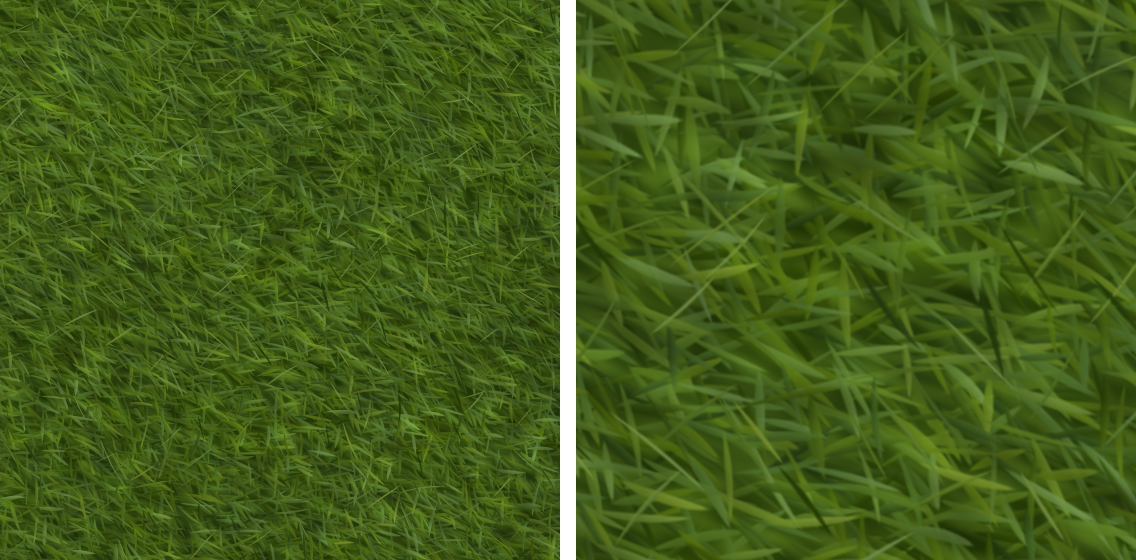
Left: the whole. Right: its middle third, enlarged.
A Shadertoy shader for this texture:

```glsl
vec4 hash4(vec3 p) {
    vec4 q = fract(p.xyzx * vec4(0.1031, 0.1030, 0.0973, 0.1099));
    q += dot(q, q.wzxy + 33.33);
    return fract((q.xxyz + q.yzzw) * q.zywx);
}

vec2 gradient(vec2 cell) {
    return hash4(vec3(cell + 71.0, 5.0)).xy * 2.0 - 1.0;
}

float gradientNoise(vec2 p) {
    vec2 i = floor(p), f = p - i;
    vec2 u = f * f * (3.0 - 2.0 * f);
    vec2 e = vec2(0.0, 1.0);
    return mix(mix(dot(gradient(i), f), dot(gradient(i + e.yx), f - e.yx), u.x),
               mix(dot(gradient(i + e), f - e), dot(gradient(i + 1.0), f - 1.0), u.x), u.y);
}

vec2 rotate(vec2 p, float a) {
    float c = cos(a), s = sin(a);
    return vec2(c * p.x + s * p.y, c * p.y - s * p.x);
}

vec3 grassColor(float tone, float coolness) {
    vec3 c = mix(vec3(0.13, 0.21, 0.03), vec3(0.29, 0.40, 0.10), smoothstep(0.0, 0.45, tone));
    c = mix(c, vec3(0.47, 0.57, 0.26), smoothstep(0.4, 1.0, tone));
    return c + (coolness - 0.45) * vec3(-0.03, 0.0, 0.12) * (0.4 + tone);
}

// One layer of curved, tapered blades, one per long cell turned along the lean
void addBlades(inout vec3 color, vec2 p, float layer, vec2 cellSize, float width,
               float lean, float tone, float density, float soft) {
    vec2 q = rotate(p, lean) + layer * 0.37 + 3.0;
    vec2 home = floor(q / cellSize - vec2(0.5, 0.0));
    for (int k = 0; k < 6; k++) {
        vec2 cell = home + vec2(k % 2, k / 2 - 1);
        vec4 place = hash4(vec3(cell + 140.0, layer * 7.3 + 1.0));
        if (place.w > density) continue;

        vec2 d = q - (cell + vec2(place.x, 0.1 + 0.8 * place.y)) * cellSize;
        float reach = cellSize.x * mix(0.28, 0.5, fract(place.w * 17.0));
        float along = d.x / reach;
        float across = d.y - (place.z - 0.5) * 0.7 * d.x;
        if (abs(along) > 1.0 || abs(across) > 0.01) continue;

        vec4 look = hash4(vec3(cell + 190.0, layer * 5.7 + 2.0));
        across -= (look.z - 0.5) * 0.2 * reach * along * along;
        float halfWidth = width * mix(0.6, 1.3, look.y) * (1.0 - along * along);
        float cover = 1.0 - smoothstep(-soft, soft, abs(across) - halfWidth);
        cover *= 1.0 - smoothstep(0.75, 1.0, abs(along));

        // Root to tip fade and a lit side
        float lit = tone + 0.48 * (look.w - 0.5) + 0.09 * along
                  + 0.08 * clamp(across / width, -1.0, 1.0);
        color = mix(color, grassColor(lit, look.x), 0.88 * cover);
    }
}

void mainImage(out vec4 fragColor, in vec2 fragCoord) {
    vec2 p = fragCoord / iResolution.y;
    float soft = max(0.0013, 0.7 / iResolution.y);

    // Gently bent ground, so the lean drifts from place to place
    vec2 bent = p + 0.012 * sin(p.yx * vec2(13.0, 11.0) + vec2(1.0, 4.0));
    vec2 grain = rotate(bent, -0.5);

    // Dark undergrowth
    vec3 color = grassColor(0.2 + 0.4 * gradientNoise(grain * vec2(32.0, 95.0) + 80.0), 0.4);

    // Dense turf, brighter toward the top layers
    for (float layer = 0.0; layer < 8.0; layer++) {
        float lean = -0.5 + 1.9 * (fract(layer * 0.618 + 0.3) - 0.5);
        addBlades(color, bent, layer, vec2(0.068, 0.018), 0.0027,
                  lean, 0.26 + 0.035 * layer, 0.96, soft);
    }

    // Shadowed clumps, broad patches of light and cool tints
    float clumps = gradientNoise(grain * vec2(20.0, 44.0) + 90.0);
    float patches = gradientNoise(p * 3.5 + 40.0);
    color *= 1.02 + 0.48 * clumps + 0.16 * patches;
    color.b += 0.05 * gradientNoise(grain * vec2(8.0, 16.0) + 57.0);

    // Thin pale straws, denser in the upper part, and a few dark stems below
    for (float layer = 20.0; layer < 22.0; layer++) {
        addBlades(color, bent, layer, vec2(0.085, 0.03), 0.0012,
                  0.6 - 1.5 * (layer - 20.0), 0.72, mix(0.2, 0.55, p.y), soft);
    }
    addBlades(color, bent, 25.0, vec2(0.07, 0.03), 0.0016,
              -1.2, 0.2, 0.35 * (1.0 - p.y), soft);

    fragColor = vec4(clamp(color, 0.0, 1.0), 1.0);
}
```
